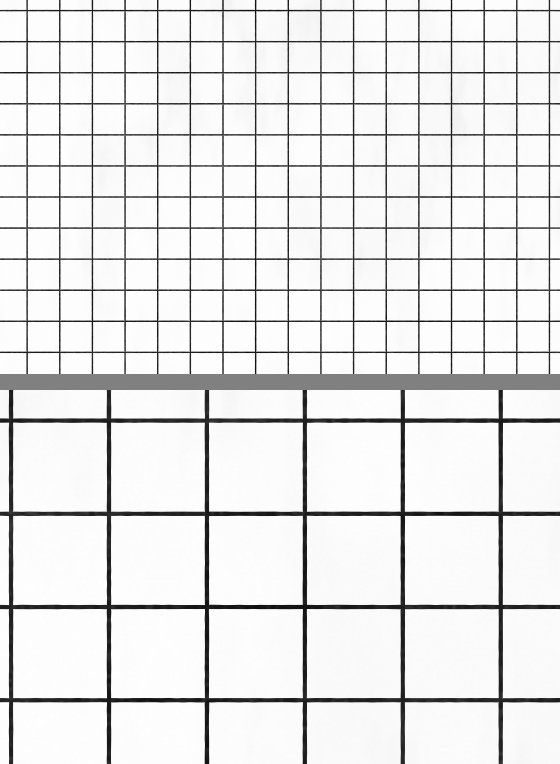
Top, the full canvas; bottom, a detail of the centre.
A WebGL 1 fragment shader for this pattern:

```glsl
precision highp float;

uniform vec2 u_resolution;

float hash(vec2 p) {
  return fract(sin(dot(p, vec2(127.1, 311.7))) * 43758.5453);
}

float noise(vec2 p) {
  vec2 i = floor(p);
  vec2 f = fract(p);
  f = f * f * (3.0 - 2.0 * f);
  return mix(mix(hash(i), hash(i + vec2(1.0, 0.0)), f.x),
             mix(hash(i + vec2(0.0, 1.0)), hash(i + 1.0), f.x), f.y);
}

float fbm(vec2 p) {
  float sum = 0.0;
  float gain = 0.5;
  for (int i = 0; i < 5; i++) {
    sum += gain * noise(p);
    p = p * 2.03 + 17.3;
    gain *= 0.5;
  }
  return sum;
}

// Box-filtered coverage of a line at distance d, per axis
vec2 lineCoverage(vec2 d, vec2 halfWidth, float pixel) {
  vec2 hi = min(d + 0.5 * pixel, halfWidth);
  vec2 lo = max(d - 0.5 * pixel, -halfWidth);
  return clamp((hi - lo) / pixel, 0.0, 1.0);
}

void main() {
  vec2 uv = gl_FragCoord.xy / u_resolution;
  vec2 p = gl_FragCoord.xy / u_resolution.y;
  float pixel = 1.0 / u_resolution.y;

  // Distance to the nearest vertical and horizontal line
  vec2 cells = vec2(17.154, 12.038);
  vec2 cellSize = vec2(u_resolution.x / u_resolution.y, 1.0) / cells;
  vec2 d = abs(fract(uv * cells - vec2(0.831, 0.697) + 0.5) - 0.5) * cellSize;

  // Slightly uneven line edges
  float rough = noise(p * 160.0) - 0.5;
  vec2 halfWidth = vec2(0.00188 + 0.0003 * rough);
  vec2 coverage = lineCoverage(d, halfWidth, pixel);
  float line = max(coverage.x, coverage.y);

  // Paper with faint smudges and vertical streaks
  float smudge = smoothstep(0.42, 0.8, fbm(p * vec2(5.0, 3.5) + 3.7));
  float streak = smoothstep(0.45, 0.8, fbm(p * vec2(26.0, 7.0) + 9.1));
  float paper = 0.995 - 0.016 * smudge - 0.022 * streak * (0.3 + smudge);
  paper -= 0.005 * hash(floor(p * 400.0));

  // Worn ink: broad fading and fine speckle
  float fade = fbm(p * 6.0 + 31.0);
  float speckle = noise(p * 260.0 + 5.0);
  float ink = 0.02 + 0.16 * fade + 0.1 * speckle * speckle;

  gl_FragColor = vec4(vec3(mix(paper, ink, line)), 1.0);
}
```
